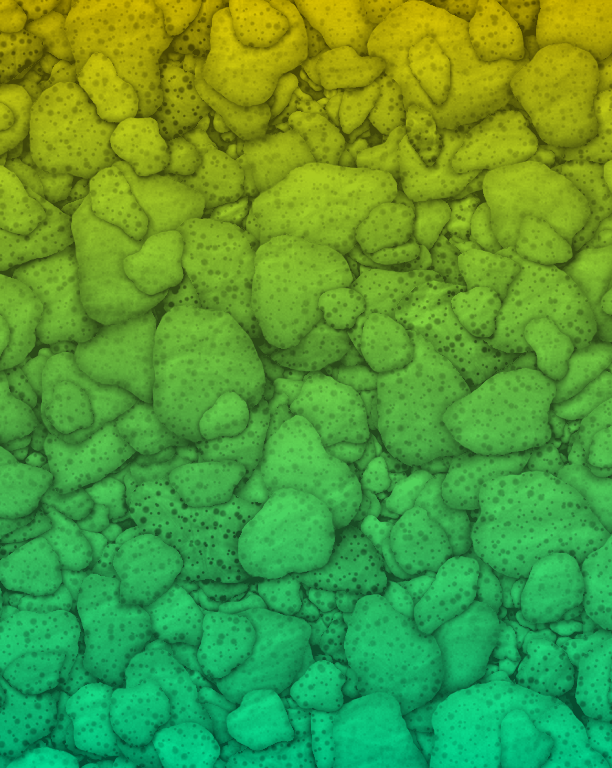
Reproduce this texture procedurally as a Shadertoy shader.

```glsl
// A bed of porous, rounded stones under a yellow-to-green vertical tint.
// Rotated jittered grids of lobed blobs are painted from gravel up to large
// stones; each casts a soft contact shadow, then relief and pores are added.

vec2 hash2(vec2 p) {
    p = vec2(dot(p, vec2(127.1, 311.7)), dot(p, vec2(269.5, 183.3)));
    return fract(sin(p) * 43758.5);
}

mat2 rotation(float a) {
    float c = cos(a), s = sin(a);
    return mat2(c, s, -s, c);
}

// Layered, self-warped sines: a rough rocky height.
float lumps(vec2 p) {
    float height = 0.0, amplitude = 0.5;
    for (int i = 0; i < 6; i++) {
        p = rotation(0.65 + float(i)) * p * 1.7 + 0.5 * sin(p.yx * 1.3);
        height += amplitude * sin(p.x) * sin(p.y + 1.0);
        amplitude *= 0.56;
    }
    return height;
}

// Cellular pits of varied radius: 1 inside a pit, 0 outside.
float pores(vec2 p) {
    vec2 cell = floor(p);
    float pit = 0.0;
    for (int j = -1; j <= 1; j++)
    for (int i = -1; i <= 1; i++) {
        vec2 id = cell + vec2(i, j);
        float size = hash2(id + 31.0).x;
        float dist = length(id + hash2(id) - p);
        float radius = 0.08 + 0.34 * size * size * size;
        pit = max(pit, 1.0 - smoothstep(radius * 0.5, radius + 0.14, dist));
    }
    return pit;
}

void mainImage(out vec4 fragColor, in vec2 fragCoord) {
    vec2 p = fragCoord / iResolution.y;
    float pixel = 1.0 / iResolution.y;
    vec2 light = normalize(vec2(-0.45, 0.9));

    // Ragged outlines come from a small warp of the plane.
    vec2 warped = p + 0.009 * vec2(lumps(p * 20.0), lumps(p * 20.0 + 7.0));

    float density[6] = float[6](30.0, 19.0, 13.5, 9.5, 7.0, 15.0);
    float presence[6] = float[6](1.0, 0.95, 0.8, 0.62, 0.5, 0.2);
    float shade = 0.6;
    vec2 seed = vec2(0.5);

    for (int layer = 0; layer < 6; layer++) {
        float scale = density[layer];
        mat2 turn = rotation(0.4 + 1.9 * float(layer));
        vec2 g = turn * warped * scale + 17.3 * float(layer);
        vec2 layerLight = turn * light;

        for (int j = -1; j <= 1; j++)
        for (int i = -1; i <= 1; i++) {
            vec2 id = floor(g) + vec2(i, j);
            vec2 key = id + 57.0 * float(layer);
            vec2 chance = hash2(key + 3.7);
            if (chance.x > presence[layer]) continue;

            // Stretched blob whose radius swells and dips with the angle.
            vec2 form = hash2(key + 9.1);
            vec2 offset = g - id - 0.5 - 0.6 * (hash2(key) - 0.5);
            vec2 q = rotation(6.28 * form.x) * offset;
            float stretch = mix(1.0, 1.28, form.y);
            q *= vec2(stretch, 1.0 / stretch);
            float angle = atan(q.y, q.x);
            float lobes = 1.0 + 0.10 * sin(2.0 * angle + 40.0 * form.y)
                              + 0.10 * sin(3.0 * angle + 50.0 * form.x)
                              + 0.05 * sin(5.0 * angle + 60.0 * chance.y);
            float radius = mix(0.42, 0.64, chance.y) * lobes;
            float k = length(q) / radius;
            float facing = dot(offset, layerLight) / (length(offset) + 0.001);

            // Contact shadow on whatever lies below, heavier away from light.
            float near = 1.0 - clamp((k - 1.0) / 0.3, 0.0, 1.0);
            shade *= 1.0 - (0.31 - 0.13 * facing) * near * near;

            // Domed face with a darker rolled rim.
            float rim = smoothstep(0.55, 1.04, k);
            float tone = 1.03 + 0.12 * (form.x - 0.5) - 0.2 * rim * rim
                       + 0.13 * facing * min(k * k, 1.0);
            float edge = (k - 1.0) * radius / scale;
            float cover = 1.0 - smoothstep(-pixel, pixel, edge);
            shade = mix(shade, tone, cover);
            if (cover > 0.5) seed = hash2(key + 21.0);
        }
    }

    // Each stone gets its own relief, pore density and roughness.
    vec2 u = p * 26.0 + seed * 40.0;
    float crumbly = smoothstep(0.86, 0.92, seed.x);
    float relief = lumps(u) - lumps(u + 0.16 * light);
    float pitted = mix(0.06, 0.26, seed.y) + 0.12 * crumbly;
    shade += relief * mix(0.26, 0.55, crumbly) - 0.1 * crumbly;
    shade -= pitted * pores(p * 85.0 + seed * 90.0);
    shade += 0.05 * (hash2(floor(p * 420.0)).x - 0.5);
    shade = clamp(shade, 0.42, 1.17);

    vec3 green = vec3(0.0, 0.73, 0.49);
    vec3 yellow = vec3(0.74, 0.66, 0.0);
    fragColor = vec4(mix(green, yellow, p.y) * shade, 1.0);
}
```
